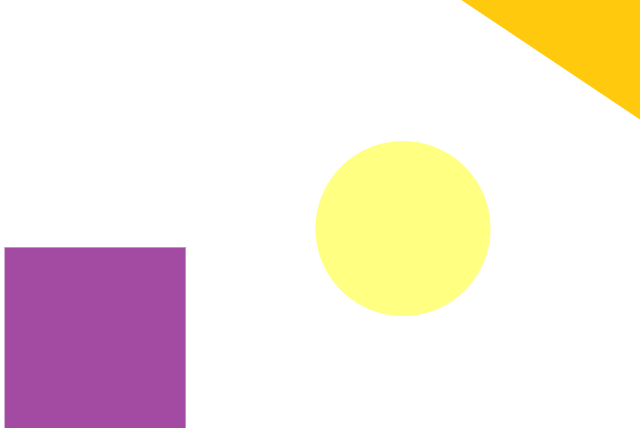
Write a Shadertoy shader that draws this background.

```glsl
// Three flat shapes on white: a purple square at the lower left, a pale
// yellow disc right of centre and an amber corner at the upper right.
// Each is a signed distance, filled with a one-pixel smooth edge.

float boxDistance(vec2 p, vec2 halfSize) {
    vec2 d = abs(p) - halfSize;
    return length(max(d, 0.0)) + min(max(d.x, d.y), 0.0);
}

// Blends a flat colour over the base wherever the distance is negative.
vec3 fillShape(vec3 base, vec3 tint, float dist) {
    float coverage = clamp(0.5 - dist * iResolution.y, 0.0, 1.0);
    return mix(base, tint, coverage);
}

void mainImage(out vec4 fragColor, in vec2 fragCoord) {
    // Canvas height is one unit
    vec2 p = fragCoord / iResolution.y;
    vec3 color = vec3(1.0);

    // Square, running past the lower edge
    float square = boxDistance(p - vec2(0.2222, 0.2055), vec2(0.2115, 0.2165));
    color = fillShape(color, vec3(0.64, 0.29, 0.64), square);

    // Disc
    float disc = length(p - vec2(0.9415, 0.466)) - 0.2045;
    color = fillShape(color, vec3(1.0, 1.0, 0.51), disc);

    // Corner, cut off by a slanted line
    vec2 cornerNormal = normalize(vec2(0.2803, 0.419));
    float corner = -dot(p - vec2(1.078, 1.0), cornerNormal);
    color = fillShape(color, vec3(1.0, 0.79, 0.05), corner);

    fragColor = vec4(color, 1.0);
}
```
